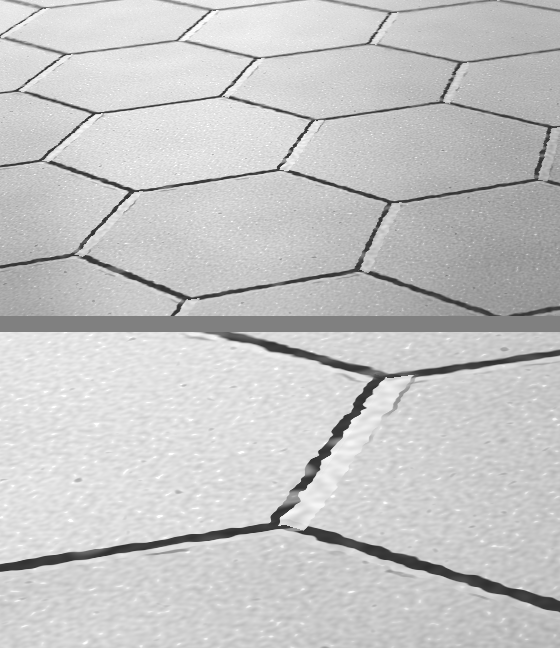
Top: the whole. Bottom: its middle third, enlarged.
Write a WebGL 1 fragment shader that draws this texture.

```glsl
precision highp float;
// Hexagonal concrete pavers in perspective, with worn joints and a soft gleam.
uniform vec2 u_resolution;

vec2 hash2(vec2 p) {
  vec2 q = vec2(dot(p, vec2(127.1, 311.7)), dot(p, vec2(269.5, 183.3)));
  return fract(sin(q) * 43758.5) * 2.0 - 1.0;
}

float corner(vec2 cell, vec2 f, vec2 o) {
  return dot(hash2(cell + o), f - o);
}

float gradientNoise(vec2 p) {
  vec2 i = floor(p), f = p - i;
  vec2 s = f * f * f * (f * (f * 6.0 - 15.0) + 10.0);
  float low = mix(corner(i, f, vec2(0.0)), corner(i, f, vec2(1.0, 0.0)), s.x);
  float high = mix(corner(i, f, vec2(0.0, 1.0)), corner(i, f, vec2(1.0)), s.x);
  return mix(low, high, s.y);
}

// Screen point to ground plane; z holds the relative depth.
vec3 groundFromScreen(vec2 p) {
  vec2 a = vec2(0.2211, 0.2317) - 0.0995 * p;
  vec2 b = vec2(0.2736, -0.0181) + 0.0151 * p;
  vec2 c = p - vec2(0.7588, 0.2775);
  float det = a.x * b.y - a.y * b.x;
  float t = (c.x * b.y - c.y * b.x) / det;
  float w = (a.x * c.y - a.y * c.x) / det;
  return vec3(w / 3.0, t * 0.57735, 1.0 + 0.0995 * t - 0.0151 * w);
}

// Offset from the nearest hexagon centre; centres are one unit apart.
vec2 hexOffset(vec2 g) {
  vec2 s = vec2(1.0, 1.73205);
  vec2 a = mod(g + 0.5 * s, s) - 0.5 * s;
  vec2 b = mod(g, s) - 0.5 * s;
  return dot(a, a) < dot(b, b) ? a : b;
}

float band(float d, float lo, float hi, float soft) {
  return smoothstep(lo - soft, lo + soft, d) - smoothstep(hi - soft, hi + soft, d);
}

void main() {
  vec2 p = gl_FragCoord.xy / u_resolution.y;
  vec3 ground = groundFromScreen(p);
  vec2 g = ground.xy;
  vec2 local = hexOffset(g);
  vec2 tile = floor((g - local) * vec2(2.0, 1.1547) + 0.5);

  // Depth of field and the ground size of the blur
  float defocus = smoothstep(0.5, 1.0, p.y) + 0.5 * smoothstep(0.2, 0.0, p.y);
  float blur = 0.7 / u_resolution.y + 0.0025 * defocus;
  float softAcross = blur * ground.z * 1.3;
  float softAlong = blur * ground.z * 0.577 / (0.2317 - 0.0995 * p.y);

  // Light falls off to the right and in the lower left
  float tone = 0.79 + 0.13 * p.y
             - 0.20 * smoothstep(0.7, 1.75, p.x)
             - 0.14 * smoothstep(0.45, 0.0, p.x) * (1.0 - p.y)
             + 0.02 * hash2(tile).x
             + 0.035 * gradientNoise(g * 4.0 + tile * 7.0);

  // Grain, sparkles and pits
  float sharp = 1.0 - 0.6 * min(defocus, 1.0);
  float fine = gradientNoise(g * vec2(95.0, 65.0));
  float coarse = gradientNoise(g * vec2(48.0, 36.0) + 19.0);
  float stone = tone + sharp * (0.11 * fine + 0.04 * coarse);
  stone += 0.12 * sharp * smoothstep(0.3, 0.6, fine);
  stone -= 0.20 * sharp * smoothstep(0.36, 0.6, coarse);

  // Joints: two narrow directions, then the wide sand-filled one
  float ragged = 0.010 * gradientNoise(g * 19.0) + 0.007 * gradientNoise(g * 52.0 + 5.0);
  float wear = gradientNoise(g * 14.0 + 31.0);
  float shade = stone;
  for (int i = 0; i < 3; i++) {
    float angle = 1.0472 * (float(i) + 1.0);
    float k = dot(local, vec2(cos(angle), sin(angle)));
    float d = k - 0.5 * sign(k) + ragged;
    bool wide = i == 2;
    float soft = wide ? softAcross : softAlong;
    float shadow = wide ? band(d, 0.007, 0.024, soft) : band(d, -0.012, 0.016, soft);
    float sand = wide ? band(d, -0.030, 0.007, soft) : band(d, -0.030, -0.012, soft);
    shadow *= 1.0 - (wide ? 0.6 : 0.3) * smoothstep(0.05, 0.4, wear);
    shade = mix(shade, 0.22 + 0.08 * coarse, shadow);
    float sandTone = tone + 0.07 + 0.16 * coarse * sharp;
    shade = mix(shade, sandTone, sand * (wide ? 0.9 : 0.5));
    // Crumbling lip on the near side of the joint
    float lip = band(d, -0.037, -0.029, soft) * smoothstep(0.0, 0.35, wear);
    shade = mix(shade, 0.42, 0.6 * lip);
  }

  gl_FragColor = vec4(vec3(clamp(shade, 0.0, 1.0)), 1.0);
}
```
